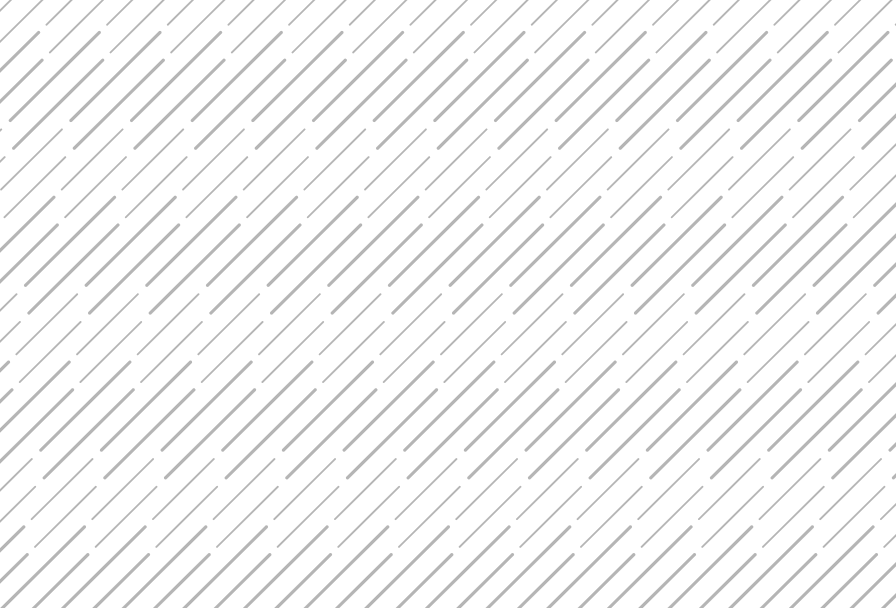
This pattern is drawn by a Shadertoy shader. Its source:

```glsl
// Slanted grey dashes on white, thick and thin in turn, on two staggered sets of lines.

// Lengths are fractions of the canvas height, measured down from the top left.
#define PITCH 0.09977                      // horizontal step between lines of a set
#define CYCLE 0.27107                      // vertical step of one thick + thin pair
#define SLANT 1.0115                       // horizontal run per unit of height
#define PHASE 0.0178                       // where the first line meets the top edge
#define STAGGER vec2(0.0517, 0.0456)       // second set: line shift, dash drop
#define THICK vec3(0.1258, 0.0724, 0.00259) // middle, half height, radius
#define THIN vec3(0.2623, 0.0494, 0.00153)
#define INK vec3(0.71)
#define PAPER vec3(1.0)

// Offset from the nearest multiple of a step.
float wrapNear(float x, float period) {
    return x - period * round(x / period);
}

// Distance to a round-capped dash, from the offset across the line
// and the height of the nearest point on it.
float dashDistance(float across, float footY, vec3 dash, float stretch) {
    float beyond = max(abs(wrapNear(footY - dash.x, CYCLE)) - dash.y, 0.0);
    return length(vec2(across, beyond * stretch)) - dash.z;
}

// Distance to one set of parallel dashed lines.
float lineSetDistance(vec2 p, vec2 shift) {
    float stretch = sqrt(1.0 + SLANT * SLANT);
    float dx = wrapNear(p.x + SLANT * p.y - PHASE - shift.x, PITCH);
    float across = dx / stretch;
    float footY = p.y - SLANT * dx / (stretch * stretch) - shift.y;
    return min(dashDistance(across, footY, THICK, stretch),
               dashDistance(across, footY, THIN, stretch));
}

void mainImage(out vec4 fragColor, in vec2 fragCoord) {
    vec2 p = vec2(fragCoord.x, iResolution.y - fragCoord.y) / iResolution.y;
    float d = min(lineSetDistance(p, vec2(0.0)), lineSetDistance(p, STAGGER));

    // Edge smoothing over one pixel
    float coverage = clamp(0.5 - d * iResolution.y, 0.0, 1.0);
    fragColor = vec4(mix(PAPER, INK, coverage), 1.0);
}
```
